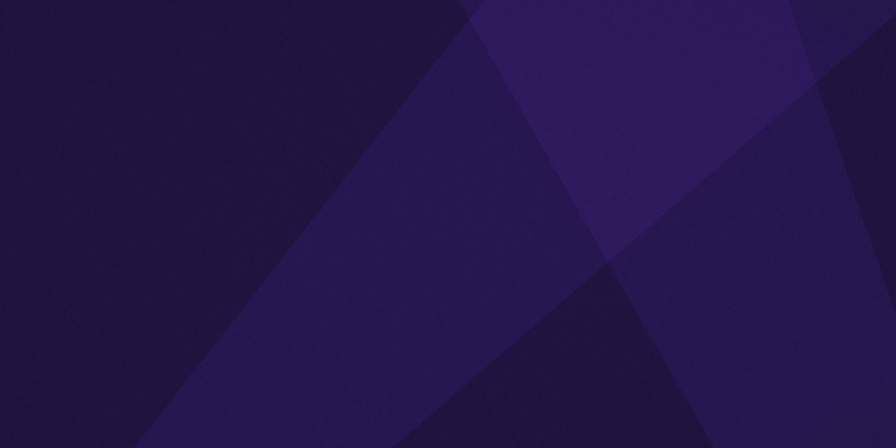
Give the GLSL for this background, as a Shadertoy shader.

```glsl
// Two translucent diagonal beams crossing on a dark violet, finely grained backdrop.

#define BASE_COLOR  vec3(0.130, 0.070, 0.247)
#define BEAM_COLOR  vec3(0.151, 0.088, 0.312)
#define CROSS_COLOR vec3(0.177, 0.100, 0.360)
#define GRAIN_CELLS 256.0
#define GRAIN_LEVEL 0.012
#define VIGNETTE    0.08

// Random value in 0..1 for an integer cell
float hash(vec2 cell) {
    vec3 p = fract(cell.xyx * 0.1031);
    p += dot(p, p.yzx + 33.33);
    return fract((p.x + p.y) * p.z);
}

// Coverage to the right of a line given by its x at the bottom and top
float rightOf(vec2 p, float bottomX, float topX) {
    float slope = topX - bottomX;
    float dist = (p.x - bottomX - slope * p.y) / sqrt(1.0 + slope * slope);
    float halfPixel = 0.75 / iResolution.y;
    return smoothstep(-halfPixel, halfPixel, dist);
}

// Strip between two lines; each vec2 holds (bottom x, top x)
float beam(vec2 p, vec2 leftEdge, vec2 rightEdge) {
    return rightOf(p, leftEdge.x, leftEdge.y)
         * (1.0 - rightOf(p, rightEdge.x, rightEdge.y));
}

void mainImage(out vec4 fragColor, in vec2 fragCoord) {
    // Canvas is 2 wide and 1 high
    vec2 uv = fragCoord / iResolution.xy;
    vec2 p = uv * vec2(2.0, 1.0);

    // Crossing beams
    float rising  = beam(p, vec2(0.299, 1.081), vec2(0.876, 2.036));
    float falling = beam(p, vec2(1.594, 1.023), vec2(2.102, 1.758));
    float either = max(rising, falling);
    float both = rising * falling;
    vec3 color = mix(BASE_COLOR, BEAM_COLOR, either);
    color = mix(color, CROSS_COLOR, both);

    // Gentle darkening toward the corners
    vec2 offset = uv - 0.5;
    color *= 1.0 + VIGNETTE * (0.17 - dot(offset, offset));

    // Fine grain
    float grain = hash(floor(p * GRAIN_CELLS)) - 0.5;
    color += grain * GRAIN_LEVEL;

    fragColor = vec4(color, 1.0);
}
```
